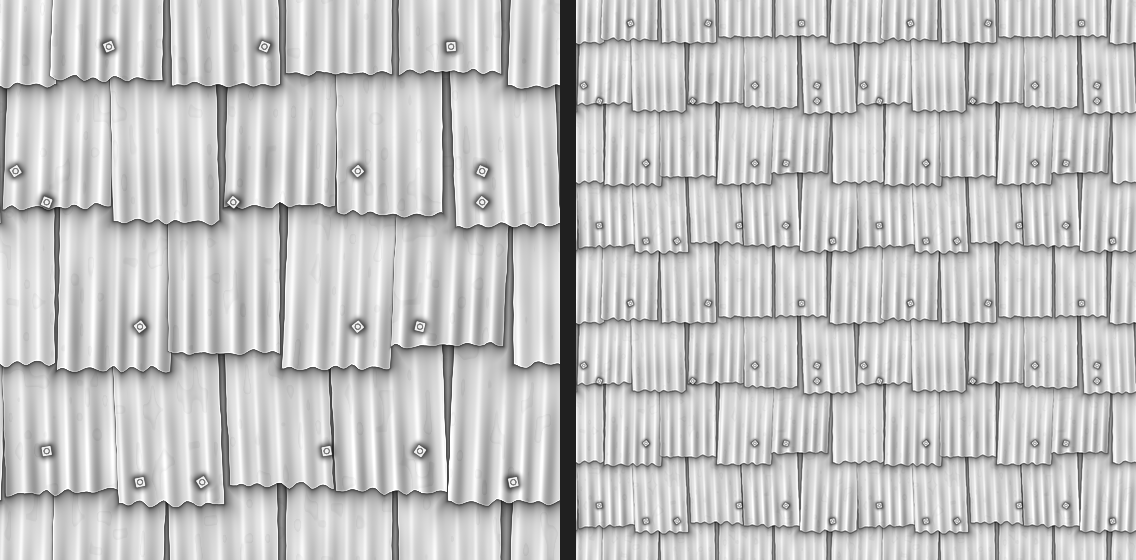
Left: one tile. Right: repeated 2 by 2.
Give the GLSL for this texture map, as a three.js fragment shader.

```glsl
varying vec2 vUv;

#define COLUMNS 5.0
#define ROWS 4.0
#define WAVES 5.0
#define FIRST_EDGE 0.111
#define HALF_WIDTH 0.0965
#define BOLT_GRID 18.0
#define BOLT_GROUP 6.0
#define SHEET_TONE 0.875
#define SHADOW_DEPTH 0.55
#define SHADOW_REACH 0.015
#define SOFT 0.001
#define TAU 6.28318

float hash(vec2 p) {
  vec3 q = fract(p.xyx * 0.1031);
  q += dot(q, q.yzx + 33.33);
  return fract((q.x + q.y) * q.z);
}

float noise(vec2 p) {
  vec2 i = floor(p), f = fract(p);
  f = f * f * (3.0 - 2.0 * f);
  return mix(mix(hash(i), hash(i + vec2(1, 0)), f.x),
             mix(hash(i + vec2(0, 1)), hash(i + vec2(1, 1)), f.x), f.y);
}

// Straight-sided noise for torn edges
float jagged(float x, float seed) {
  float i = floor(x);
  return mix(hash(vec2(i, seed)), hash(vec2(i + 1.0, seed)), x - i) - 0.5;
}

float boxDistance(vec2 d) {
  return length(max(d, 0.0)) + min(max(d.x, d.y), 0.0);
}

// One corrugated sheet: x = tone, y = signed distance to its outline
vec2 sheet(vec2 uv, float column, float row) {
  vec2 id = vec2(mod(column, COLUMNS), mod(row, ROWS));
  float seed = id.x * 7.0 + id.y * 43.0 + 11.0;
  vec4 r = vec4(hash(id + 3.7), hash(id + 17.3), hash(id + 31.9), hash(id + 53.1));
  float center = (column + 0.5 + 0.5 * mod(row, 2.0)) / COLUMNS + (r.x - 0.5) * 0.016;
  float halfWidth = HALF_WIDTH + (r.y - 0.5) * 0.012;
  vec2 p = uv - vec2(center, FIRST_EDGE + row / ROWS + (r.z - 0.5) * 0.045);
  p.x -= (r.w - 0.5) * 0.09 * (p.y - 0.12);

  float wobble = 0.7 * sin(p.x * 38.0 + r.x * TAU);
  float phase = TAU * (WAVES * 0.5 * p.x / halfWidth + r.z) + wobble;
  float hem = 0.003 * cos(phase + 0.8) + 0.008 * jagged(p.x * 75.0 + 40.0, seed)
            + (r.x - 0.5) * 0.05 * p.x;
  float side = abs(p.x) - halfWidth + 0.002 * jagged(p.y * 45.0 + 30.0, seed + sign(p.x));
  float d = boxDistance(vec2(side, hem - p.y));

  // Ridges flatten towards the top
  float relief = mix(1.0, 0.25, smoothstep(0.03, 0.24, p.y)) * mix(0.55, 1.25, r.y);
  float crest = pow(0.5 + 0.5 * cos(phase), 9.0);
  float trough = pow(0.5 - 0.5 * cos(phase + 0.7), 1.6);
  float tone = SHEET_TONE - 0.23 * relief * trough + (0.06 + 0.06 * relief) * crest;

  // Stains, dents and faint vertical streaks
  tone += 0.06 * (noise(p * vec2(28.0, 14.0) + seed) - 0.5);
  tone += 0.025 * (noise(p * vec2(150.0, 9.0) + seed) - 0.5);
  float dent = noise(p * vec2(65.0, 32.0) + seed * 1.7);
  tone -= 0.035 * smoothstep(0.78, 0.82, dent) * smoothstep(0.94, 0.82, dent);

  // Pale rim inside a dark outline
  tone += 0.09 * smoothstep(-0.0035, -0.002, d);
  tone *= 1.0 - 0.55 * smoothstep(-0.0013, 0.0, d);
  return vec2(tone, d);
}

// Paints one course over the tone beneath it
float paintRow(float below, vec2 uv, float row) {
  float first = floor(uv.x * COLUMNS - 0.5 * mod(row, 2.0));
  float tone = below, cover = 0.0, nearest = 1.0;
  for (int i = -1; i <= 1; i++) {
    vec2 s = sheet(uv, first + float(i), row);
    float inside = smoothstep(SOFT, -SOFT, s.y);
    tone *= 1.0 - 0.45 * exp(-max(s.y, 0.0) / 0.0015);
    tone = mix(tone, s.x, inside);
    cover = max(cover, inside);
    nearest = min(nearest, s.y);
  }
  float shade = SHADOW_DEPTH * exp(-max(nearest, 0.0) / SHADOW_REACH);
  return tone * (1.0 - shade * (1.0 - cover));
}

// Square bolts, one per group of cells along the lower part of each course
float paintBolts(float tone, vec2 uv) {
  vec2 cell = floor(uv * BOLT_GRID);
  vec2 center = (cell + 0.5) / BOLT_GRID;
  float lift = fract((center.y - FIRST_EDGE) * ROWS) / ROWS;
  float group = floor(cell.x / BOLT_GROUP);
  float pick = floor(hash(vec2(group + 5.0, cell.y + 23.0)) * BOLT_GROUP);
  float present = step(0.02, lift) * step(lift, 0.09)
                * step(abs(mod(cell.x, BOLT_GROUP) - pick), 0.5);
  vec2 p = uv - center;
  float radius = length(p);
  float angle = hash(cell + 71.0) * TAU;
  p = mat2(cos(angle), -sin(angle), sin(angle), cos(angle)) * p;
  float d = boxDistance(abs(p) - 0.0065) - 0.0025;

  float shade = 0.6 * exp(-max(d, 0.0) / 0.007) * smoothstep(0.027, 0.012, radius);
  float face = 0.94 - 0.5 * smoothstep(-0.0018, 0.0, d);
  face -= 0.45 * smoothstep(0.0018, 0.0006, abs(radius - 0.0047));
  float bolted = mix(tone * (1.0 - shade), face, smoothstep(SOFT, -SOFT, d));
  return mix(tone, bolted, present);
}

void main() {
  float base = floor((vUv.y - FIRST_EDGE) * ROWS);
  float tone = SHEET_TONE;
  for (int k = -1; k <= 1; k++) tone = paintRow(tone, vUv, base + float(k));
  tone = paintBolts(tone, vUv);
  gl_FragColor = vec4(vec3(clamp(tone, 0.0, 1.0)), 1.0);
}
```
